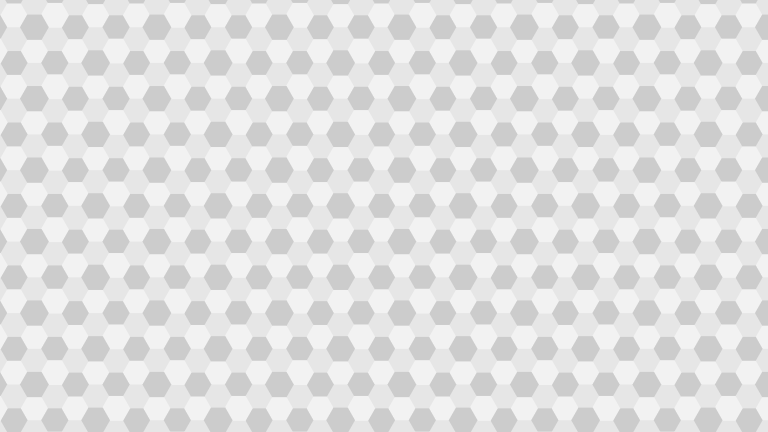
Reproduce this pattern procedurally as a Shadertoy shader.

```glsl
const float SQRT3 = 1.7320508;
const vec2 HEX_PITCH = vec2(0.04726, 0.05514);  // column and row step, in canvas heights
const vec2 ANCHOR = vec2(0.0796, 0.937);        // centre of one dark tile

const vec3 DARK = vec3(0.800);
const vec3 MID = vec3(0.902);
const vec3 LIGHT = vec3(0.949);

// Signed distance to a flat-topped hexagon of unit side
float hexDistance(vec2 p, float scale) {
    p = abs(p);
    return max(p.y, dot(p, vec2(0.5 * SQRT3, 0.5))) - 0.5 * SQRT3 * scale;
}

// Offset from the closest point of a rectangular grid
vec2 repeatCentered(vec2 p, vec2 period) {
    return p - period * floor(p / period + 0.5);
}

// Hexagons at the corners and centres of a rectangular grid
float staggeredHexes(vec2 p, vec2 period, float scale) {
    float corners = hexDistance(repeatCentered(p, period), scale);
    float centers = hexDistance(repeatCentered(p - 0.5 * period, period), scale);
    return min(corners, centers);
}

vec3 paint(vec3 base, vec3 ink, float dist, float pixel) {
    return mix(base, ink, clamp(0.5 - dist / pixel, 0.0, 1.0));
}

void mainImage(out vec4 fragColor, in vec2 fragCoord) {
    // Unit-side hexagon space
    vec2 toHex = vec2(1.5, SQRT3) / HEX_PITCH;
    vec2 p = (fragCoord / iResolution.y - ANCHOR) * toHex;
    float pixel = toHex.y / iResolution.y;

    // Each tone takes every third hexagon of a column
    vec2 tonePeriod = vec2(3.0, 3.0 * SQRT3);
    vec2 widePeriod = tonePeriod * vec2(3.0, 1.0);
    vec2 lightOffset = vec2(0.0, -SQRT3);
    vec2 largeLightOffset = vec2(-3.0, -SQRT3);

    vec3 color = MID;
    color = paint(color, LIGHT, staggeredHexes(p - lightOffset, tonePeriod, 1.0), pixel);
    color = paint(color, DARK, staggeredHexes(p, tonePeriod, 1.0), pixel);

    // Every third tile along a row is slightly larger
    color = paint(color, LIGHT, staggeredHexes(p - largeLightOffset, widePeriod, 1.04), pixel);
    color = paint(color, DARK, staggeredHexes(p, widePeriod, 1.06), pixel);

    fragColor = vec4(color, 1.0);
}
```
